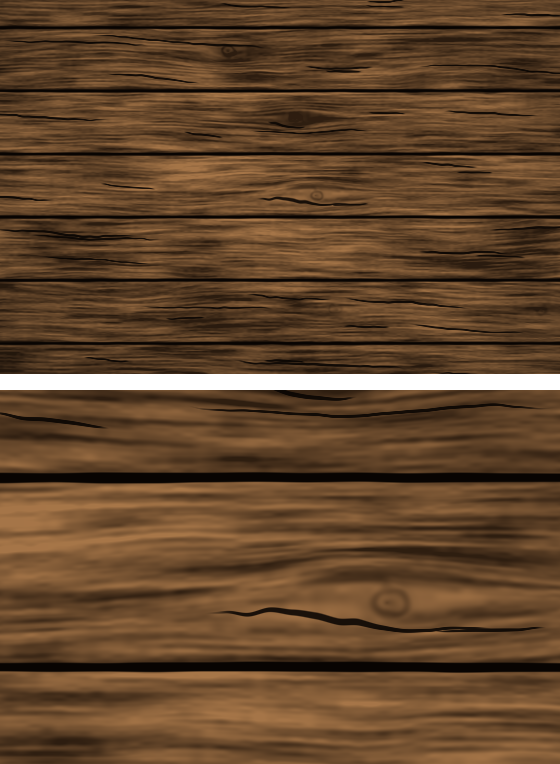
Top: the whole. Bottom: its middle third, enlarged.
A Shadertoy shader for this texture:

```glsl
const float PITCH = 0.1688;         // plank spacing, in canvas heights
const float FIRST_GAP = 0.082;      // height of the lowest gap
const float GAP_HALF = 0.0042;
const float CRACK_HALF = 0.0019;
const int CRACKS_PER_PLANK = 6;
const vec2 KNOT_SIZE = vec2(0.023, 0.017);
const vec2 KNOT_REACH = vec2(0.095, 0.036);
const vec3 DARK_WOOD = vec3(0.17, 0.11, 0.06);
const vec3 LIGHT_WOOD = vec3(0.58, 0.41, 0.25);
const vec3 SHADOW = vec3(0.03, 0.016, 0.008);

// Knots: x, y, strength
const int KNOT_COUNT = 5;
const vec3 KNOTS[KNOT_COUNT] = vec3[](
    vec3(0.610, 0.863, 0.9), vec3(0.790, 0.684, 1.0), vec3(0.844, 0.477, 0.9),
    vec3(0.900, 0.172, 0.35), vec3(1.450, 0.168, 0.45));

float hash(vec2 p) {
    return fract(sin(dot(p, vec2(127.1, 311.7))) * 43758.5453);
}

float noise(vec2 p) {
    vec2 i = floor(p), f = fract(p);
    f = f * f * (3.0 - 2.0 * f);
    return mix(mix(hash(i), hash(i + vec2(1, 0)), f.x),
               mix(hash(i + vec2(0, 1)), hash(i + vec2(1, 1)), f.x), f.y);
}

// Bends the grain around each knot; y returns the knot darkness
vec2 bendAroundKnots(vec2 p, float row) {
    float height = p.y, darkness = 0.0;
    for (int i = 0; i < KNOT_COUNT; i++) {
        vec3 knot = KNOTS[i];
        if (floor((knot.y - FIRST_GAP) / PITCH) != row) continue;
        vec2 d = p - knot.xy;
        vec2 far = d / KNOT_REACH;
        float halo = exp(-dot(far, far));
        height -= 0.72 * knot.z * d.y * halo;
        float r = length(d / KNOT_SIZE) + 0.6 * (noise(p * 70.0) - 0.5);
        float rings = 0.5 + 0.5 * cos(r * 9.0);
        float core = 1.0 - smoothstep(0.5, 1.3, r);
        darkness += knot.z * (0.16 * halo + core * (0.12 + 0.3 * rings));
    }
    return vec2(height, darkness);
}

// Long tapering splits that follow the grain
float cracks(vec2 grain, float row, float aspect, float pixel) {
    float amount = 0.0;
    for (int i = 0; i < CRACKS_PER_PLANK; i++) {
        vec2 seed = vec2(row * 3.7 + 11.0, float(i) * 5.3);
        float centre = hash(seed) * aspect;
        float level = FIRST_GAP + PITCH * (row + mix(0.15, 0.85, hash(seed + 1.3)));
        float reach = mix(0.05, 0.26, pow(hash(seed + 2.9), 2.0));
        float along = grain.x - centre;
        float taper = max(0.0, 1.0 - pow(along / reach, 2.0));
        float wander = 0.012 * (noise(vec2(grain.x * 9.0, seed.y + row)) - 0.5)
                     + 0.003 * (noise(vec2(grain.x * 50.0, seed.y)) - 0.5);
        float d = abs(grain.y - level + wander + 0.05 * along);
        float width = CRACK_HALF * taper * mix(0.4, 1.0, hash(seed + 4.1));
        float line = 1.0 - smoothstep(width, width + pixel, d);
        amount = max(amount, line * smoothstep(0.0, 0.4, taper));
    }
    return amount;
}

void mainImage(out vec4 fragColor, in vec2 fragCoord) {
    vec2 p = fragCoord / iResolution.y;
    float aspect = iResolution.x / iResolution.y;
    float pixel = 1.0 / iResolution.y;

    // Plank layout
    float v = (p.y - FIRST_GAP) / PITCH;
    float row = floor(v), across = fract(v);
    float edge = min(across, 1.0 - across) * PITCH;

    // Grain coordinates: bent by knots, then gently wavy
    vec2 bent = bendAroundKnots(p, row);
    vec2 grain = vec2(p.x, bent.x);
    vec2 shift = vec2(row * 17.3 + 40.0, row * 31.7 + 60.0);
    vec2 wavy = grain;
    wavy.y += 0.022 * (noise(grain * vec2(3.0, 9.0) + shift) - 0.5)
            + 0.005 * (noise(grain * vec2(13.0, 35.0) + shift) - 0.5);

    // Wood tone from broad stains down to fine fibres
    float tone = 0.53 + 0.07 * (hash(vec2(row, 8.0)) - 0.5);
    tone += 0.42 * (noise(wavy * vec2(4.0, 14.0) + shift) - 0.5);
    tone += 0.30 * (noise(wavy * vec2(9.0, 45.0) + shift) - 0.5);
    tone += 0.55 * (noise(wavy * vec2(7.0, 115.0) + shift) - 0.5);
    tone += 0.62 * (noise(wavy * vec2(14.0, 230.0) + shift) - 0.5);
    tone += 0.18 * (noise(wavy * vec2(90.0, 300.0) + shift) - 0.5);
    tone -= 0.28 * smoothstep(0.72, 0.95, noise(wavy * vec2(10.0, 95.0) + shift + 9.0));
    tone -= bent.y;

    // Worn edges: lit along the top, dim along the bottom
    float rim = 1.0 - smoothstep(GAP_HALF, GAP_HALF + 0.008, edge);
    tone += rim * (across > 0.5 ? 0.08 : -0.12);

    vec3 color = mix(DARK_WOOD, LIGHT_WOOD, clamp(tone, 0.0, 1.1));
    color = mix(color, SHADOW, 0.88 * cracks(wavy, row, aspect, pixel));

    // Soft vignette
    vec2 centred = fragCoord / iResolution.xy - vec2(0.52, 0.55);
    color *= 1.06 - 0.5 * dot(centred, centred);

    // Ragged gaps between planks
    float gap = GAP_HALF + 0.0016 * (noise(vec2(p.x * 22.0, floor(v + 0.5) * 9.0 + step(0.5, across))) - 0.5);
    color = mix(SHADOW, color, smoothstep(gap - pixel, gap + pixel, edge));

    fragColor = vec4(color, 1.0);
}
```
